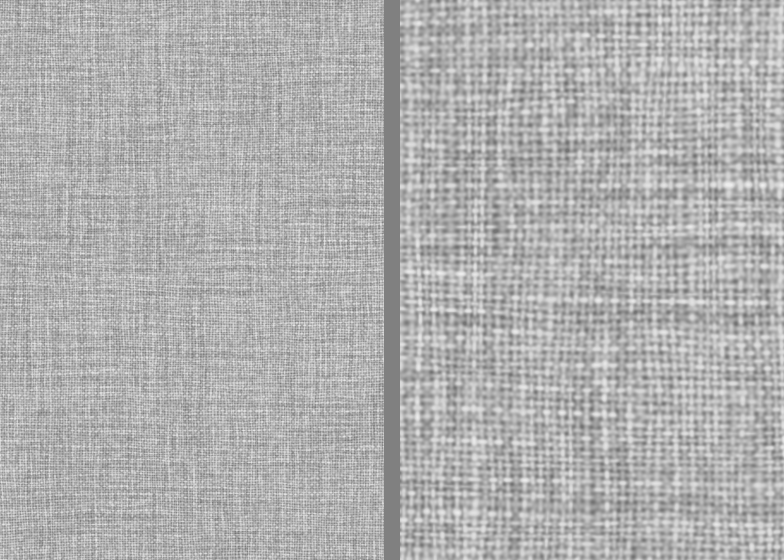
Left: the whole. Right: its middle third, enlarged.
Write a WebGL 2 fragment shader that draws this texture.

```glsl
#version 300 es
precision highp float;
// Grey linen cloth: a fine plain weave with uneven threads and pale slubs.

uniform vec2 u_resolution;
out vec4 fragColor;

const float PI = 3.14159265;

float hash(vec2 cell) {
  vec3 q = fract(cell.xyx * vec3(0.1031, 0.1030, 0.0973));
  q += dot(q, q.yzx + 33.33);
  return fract((q.x + q.y) * q.z);
}

float noise(vec2 p) {
  vec2 cell = floor(p);
  vec2 f = fract(p);
  f = f * f * (3.0 - 2.0 * f);
  float low = mix(hash(cell), hash(cell + vec2(1, 0)), f.x);
  float high = mix(hash(cell + vec2(0, 1)), hash(cell + vec2(1, 1)), f.x);
  return mix(low, high, f.y);
}

// Noise along threads, offset by the next thread so that broad patches fade
float threadNoise(float across, float along) {
  float own = noise(vec2(across, along)) - 0.5;
  float next = noise(vec2(across + 1.0, along)) - 0.5;
  return own - 0.4 * next;
}

// Tone of a thread; whole values of across are thread centres.
float threadTone(float across, float along, float seed) {
  float shortRun = threadNoise(across + seed, along / 8.0);
  float longRun = threadNoise(across + seed + 311.0, along / 42.0);
  float slub = smoothstep(0.84, 1.0, noise(vec2(across + seed + 627.0, along / 18.0)));
  return 0.15 * shortRun + 0.16 * longRun + 0.09 * slub;
}

float cloth(vec2 p) {
  // Thread coordinates, bent by slow drift and uneven spacing
  vec2 uv = p * vec2(204.0, 208.0);
  vec2 drift = vec2(noise(p * vec2(9.0, 5.0)), noise(p * vec2(5.0, 9.0) + 40.0));
  vec2 spacing = vec2(noise(uv * vec2(0.35, 0.09) + 70.0),
                      noise(uv * vec2(0.09, 0.35) + 130.0));
  vec2 thread = uv + 1.6 * drift + 0.8 * spacing;

  // Warp and weft take turns on top
  float warpOnTop = 0.5 + 0.5 * cos(PI * thread.x) * cos(PI * thread.y);
  vec2 ridge = cos(2.0 * PI * thread);
  float relief = mix(ridge.y, ridge.x, warpOnTop);
  float openness = 0.04 + 0.06 * noise(uv * 0.25 + 9.0);

  // Dark holes between the threads
  vec2 gap = 0.5 - 0.5 * ridge;
  float hole = gap.x * gap.y - 0.25;

  float warp = threadTone(thread.x, thread.y, 17.0) - 0.01;
  float weft = threadTone(thread.y, thread.x, 953.0) + 0.015;

  // Fibre grain and scattered pale knots
  float grain = noise(uv * 1.6 + 200.0) - 0.5;
  float knot = smoothstep(0.94, 1.0, noise(p * 75.0 + 500.0));

  return 0.688 + openness * relief - 0.1 * hole
       + mix(weft, warp, warpOnTop) + 0.17 * grain + 0.1 * knot;
}

void main() {
  // Average four samples per pixel to smooth the fine threads
  float tone = 0.0;
  for (int i = 0; i < 4; i++) {
    vec2 offset = vec2(i % 2, i / 2) * 0.5 - 0.25;
    tone += cloth((gl_FragCoord.xy + offset) / u_resolution.y) / 4.0;
  }
  // Bright threads level off softly
  tone -= 0.4 * max(tone - 0.82, 0.0);
  fragColor = vec4(vec3(clamp(tone, 0.45, 0.93)), 1.0);
}
```
